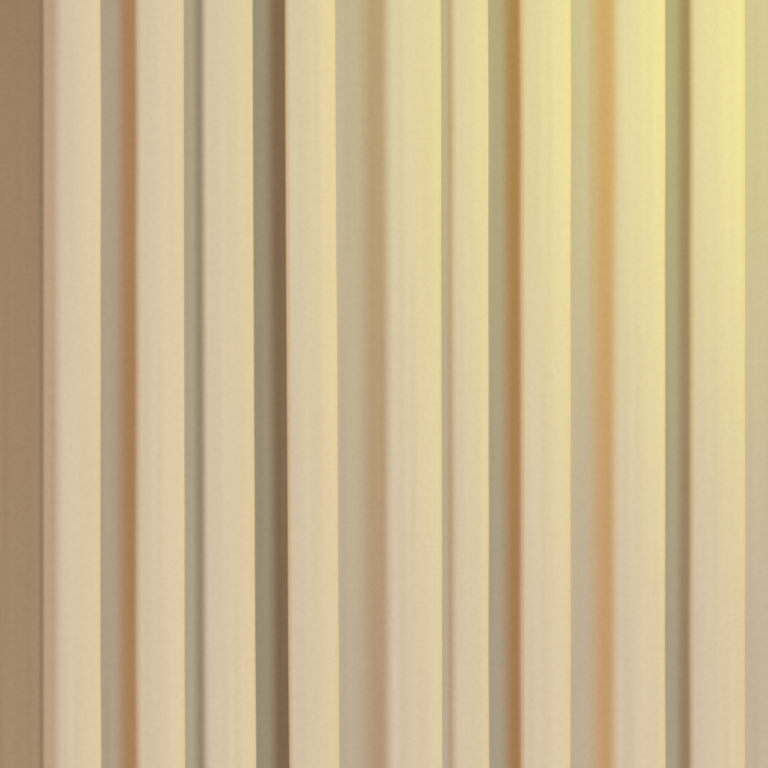
Reproduce this texture procedurally as a three.js fragment shader.

```glsl
// Draws nine soft vertical curtain pleats, lit warm yellow from the upper right.
varying vec2 vUv;

float hash(vec2 p) {
  vec3 q = fract(vec3(p.xyx) * 0.1031);
  q += dot(q, q.yzx + 33.33);
  return fract((q.x + q.y) * q.z);
}

float noise(vec2 p) {
  vec2 i = floor(p);
  vec2 f = fract(p);
  f = f * f * (3.0 - 2.0 * f);
  return mix(mix(hash(i), hash(i + vec2(1.0, 0.0)), f.x),
             mix(hash(i + vec2(0.0, 1.0)), hash(i + vec2(1.0, 1.0)), f.x), f.y);
}

void main() {
  float y = vUv.y;

  // Slight lean of the hanging cloth, strongest left of the centre
  float x = vUv.x + 0.006 * (y - 0.5) * exp(-pow((vUv.x - 0.4) / 0.15, 2.0));

  // Valleys between pleats: left edge, right edge, depth, warmth
  vec4 valley[9];
  valley[0] = vec4(0.131, 0.180, 0.60, 0.9);
  valley[1] = vec4(0.240, 0.268, 0.55, -0.5);
  valley[2] = vec4(0.331, 0.375, 1.00, 0.1);
  valley[3] = vec4(0.439, 0.507, 0.25, 0.0);
  valley[4] = vec4(0.575, 0.592, 0.35, 0.2);
  valley[5] = vec4(0.636, 0.680, 0.65, 1.0);
  valley[6] = vec4(0.743, 0.803, 0.20, 0.9);
  valley[7] = vec4(0.866, 0.901, 0.65, 0.0);
  valley[8] = vec4(0.970, 1.060, 0.10, 0.1);

  // Lit cloth, yellowing toward the right edge of each pleat
  vec3 color = vec3(0.83, 0.76, 0.66);
  float start = 0.075;
  for (int i = 0; i < 9; i++) {
    vec4 v = valley[i];
    float across = clamp((x - start) / (v.x - start), 0.0, 1.0);
    float onPleat = step(start, x) * step(x, v.x);
    color = mix(color, mix(vec3(0.82, 0.75, 0.66), vec3(0.88, 0.80, 0.64), across), onPleat);
    start = v.y;
  }

  // Shaded valleys: grey on the left, brown and darker toward the right
  for (int i = 0; i < 9; i++) {
    vec4 v = valley[i];
    float t = (x - v.x) / (v.y - v.x);
    float soft = mix(0.014, 0.003, v.z);
    float wobble = 0.0012 * (noise(vec2(y * 6.0, float(i) * 7.0)) - 0.5);
    vec3 grey = mix(vec3(0.79, 0.72, 0.62), vec3(0.60, 0.55, 0.46), v.z);
    vec3 brown = mix(vec3(0.77, 0.66, 0.52), vec3(0.49, 0.40, 0.31), v.z);
    brown += v.w * vec3(0.05, -0.01, -0.06);
    vec3 shade = mix(grey, brown, smoothstep(0.3, 0.75, t));
    float inside = smoothstep(-0.002, 0.002, x - v.x + wobble)
                 * (1.0 - smoothstep(-soft, 0.5 * soft, x - v.y + wobble));
    color = mix(color, shade, inside);

    // Thin stitched hem on the crisp right side of the pleat
    float teeth = 0.0007 * abs(fract(y * 64.0) * 2.0 - 1.0);
    float hem = 1.0 - smoothstep(0.0006, 0.0028, abs(x - v.x + 0.002 + teeth));
    color = mix(color, vec3(0.88, 0.79, 0.55), 0.5 * hem);

    // Tan glint where a deep valley meets the next pleat
    float glint = 1.0 - smoothstep(0.0, 0.004, abs(x - v.y - 0.001));
    color = mix(color, vec3(0.80, 0.66, 0.47), 0.6 * glint * smoothstep(0.5, 0.7, v.z));
  }

  // Brown wall and dark seam at the left
  vec3 wall = mix(vec3(0.64, 0.54, 0.42), vec3(0.60, 0.49, 0.38), y);
  vec3 border = mix(wall, vec3(0.73, 0.62, 0.49), smoothstep(0.050, 0.060, x));
  border = mix(border, vec3(0.50, 0.42, 0.34), 0.6 * exp(-pow((x - 0.054) / 0.003, 2.0)));
  color = mix(border, color, smoothstep(0.066, 0.084, x));

  // Warm light falling from the upper right
  float light = smoothstep(0.05, 1.0, x) * smoothstep(0.05, 1.0, y);
  color *= mix(vec3(1.0), vec3(1.09, 1.13, 0.95), light);

  // Vertical streaks and faint weave grain
  color += 0.022 * (noise(vec2(x * 130.0, y * 2.5)) - 0.5);
  color += 0.012 * (noise(vUv * 260.0) - 0.5);

  gl_FragColor = vec4(color, 1.0);
}
```
